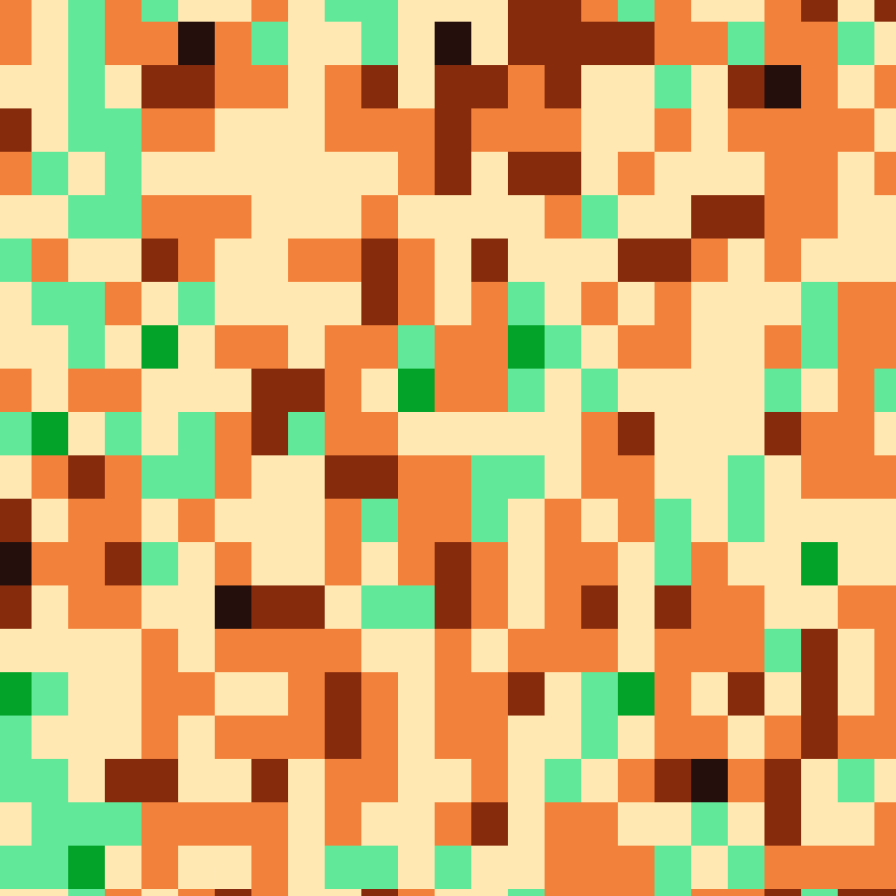
Give the GLSL for this texture, as a WebGL 1 fragment shader.

```glsl
precision highp float;
// Patchwork of upright rectangular cells in six flat colours.
// Each cell gets a bell-shaped random level, slightly shared with its
// neighbours, and thresholds on that level pick the colour.

uniform vec2 u_resolution;

// Four sine-free uniform random values per cell
vec4 hash4(vec2 cell) {
  vec4 p = fract(cell.xyxy * vec4(0.1031, 0.1030, 0.0973, 0.1099));
  p += dot(p, p.wzxy + 33.33);
  return fract((p.xxyz + p.yzzw) * p.zywx);
}

// Sum of four uniforms: near-normal, mean 0, deviation 1
float bell(vec2 cell) {
  return (dot(hash4(cell + 61.0), vec4(1.0)) - 2.0) * 1.732;
}

// Weak coupling to the four neighbours lets short runs and clumps form
float cellLevel(vec2 cell) {
  float neighbours = bell(cell + vec2(1.0, 0.0)) + bell(cell - vec2(1.0, 0.0))
                   + bell(cell + vec2(0.0, 1.0)) + bell(cell - vec2(0.0, 1.0));
  return (bell(cell) + 0.11 * neighbours) / 1.024;
}

// Ordered palette, from rare deep green up to rare black
vec3 cellColor(vec2 cell) {
  float level = cellLevel(cell);
  vec3 color = vec3(0.01, 0.64, 0.16);                           // deep green
  color = mix(color, vec3(0.38, 0.91, 0.60), step(-2.25, level)); // mint
  color = mix(color, vec3(1.00, 0.91, 0.70), step(-1.20, level)); // cream
  color = mix(color, vec3(0.95, 0.51, 0.23), step(0.15, level));  // orange
  color = mix(color, vec3(0.53, 0.17, 0.05), step(1.30, level));  // brown
  return mix(color, vec3(0.14, 0.06, 0.05), step(2.25, level));   // black
}

void main() {
  float canvas = min(u_resolution.x, u_resolution.y);
  vec2 cellSize = vec2(0.0409, 0.0484);
  vec2 grid = (gl_FragCoord.xy / canvas - vec2(0.0352, 0.0078)) / cellSize;

  // Blend the four cells around the nearest corner across one pixel
  vec2 corner = floor(grid + 0.5);
  vec2 pixel = 1.0 / (canvas * cellSize);
  vec2 blend = clamp((grid - corner) / pixel + 0.5, 0.0, 1.0);
  vec3 lower = mix(cellColor(corner - 1.0), cellColor(corner - vec2(0.0, 1.0)), blend.x);
  vec3 upper = mix(cellColor(corner - vec2(1.0, 0.0)), cellColor(corner), blend.x);
  gl_FragColor = vec4(mix(lower, upper, blend.y), 1.0);
}
```
